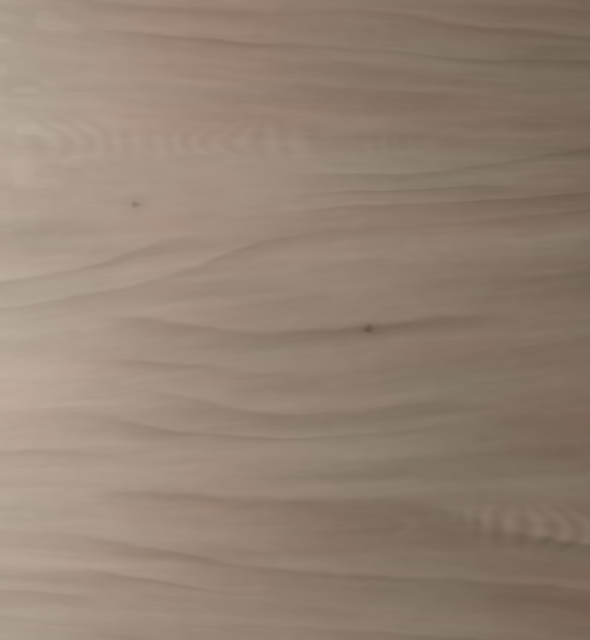
This texture is drawn by a WebGL 1 fragment shader. Its source:

```glsl
precision highp float;
uniform vec2 u_resolution;

float hash(vec2 p) {
  return fract(sin(dot(p, vec2(127.1, 311.7))) * 43758.5453);
}

float noise(vec2 p) {
  vec2 i = floor(p), f = fract(p);
  f = f * f * f * (f * (f * 6.0 - 15.0) + 10.0);
  return mix(mix(hash(i), hash(i + vec2(1.0, 0.0)), f.x),
             mix(hash(i + vec2(0.0, 1.0)), hash(i + 1.0), f.x), f.y);
}

float fbm(vec2 p) {
  float sum = 0.0, amp = 0.5;
  for (int i = 0; i < 4; i++) {
    sum += amp * (noise(p) - 0.5);
    p = p * vec2(1.9, 2.1) + vec2(17.3, 9.1);
    amp *= 0.55;
  }
  return sum;
}

// Bends the plank so that the grain rises and sinks gently
vec2 bendGrain(vec2 p) {
  float slope = 0.09 * sin(p.y * 6.0 - 1.3) + 0.01;
  p.y -= slope * (p.x - 0.45);
  p.y += 0.022 * fbm(p * vec2(4.0, 9.0)) + 0.004 * fbm(p * vec2(22.0, 40.0));
  return p;
}

// Growth lines: a dark crisp edge that fades out to one side
float growthLines(vec2 q) {
  float phase = fract(q.y * 15.0 + 2.2 * noise(q * vec2(1.8, 8.0)));
  float line = phase * phase * smoothstep(1.0, 0.84, phase);
  return line * smoothstep(0.35, 0.8, noise(q * vec2(3.2, 21.0) + 31.0));
}

// Curly figure: short bands across the grain, kept to two rows
float curl(vec2 p) {
  float upper = exp(-pow((p.y - 0.78) / 0.028, 2.0)) * smoothstep(0.85, 0.4, p.x);
  float lower = exp(-pow((p.y - 0.18) / 0.024, 2.0)) * smoothstep(0.52, 0.78, p.x);
  float wave = sin(p.x * 165.0 + 45.0 * abs(p.y - 0.18) + 16.0 * noise(p * vec2(9.0, 22.0)));
  return wave * (0.55 * upper + lower) * smoothstep(0.2, 0.75, noise(p * vec2(13.0, 30.0) + 5.0));
}

// Two small pin knots with a faint halo
float knots(vec2 p) {
  float dark = 0.0;
  for (int i = 0; i < 2; i++) {
    vec2 d = p - mix(vec2(0.212, 0.681), vec2(0.577, 0.486), float(i));
    d += 0.006 * (noise(p * 130.0) - 0.5);
    dark += 0.75 * exp(-dot(d, d) / 0.00003);
    dark += 0.28 * exp(-dot(d * vec2(0.55, 1.0), d * vec2(0.55, 1.0)) / 0.00012);
  }
  return dark;
}

void main() {
  vec2 uv = gl_FragCoord.xy / u_resolution;
  vec2 p = gl_FragCoord.xy / u_resolution.y;
  vec2 q = bendGrain(p);

  // Light falls from the left and weakens to the top and bottom
  float tone = 0.99 - 0.92 * uv.x - 0.16 * uv.x * (1.0 - uv.x);
  tone -= 0.2 * smoothstep(0.72, 1.0, uv.y) * (1.0 - 0.6 * uv.x);
  tone -= 0.13 * smoothstep(0.25, 0.0, uv.y) * (1.0 - uv.x);

  // Broad bands, streaks and fine fibres
  tone += 0.26 * fbm(q * vec2(1.7, 12.0) + 3.0);
  tone += 0.24 * fbm(q * vec2(3.6, 38.0) + 11.0);
  tone += 0.07 * fbm(q * vec2(24.0, 95.0));
  tone += 0.06 * fbm(p * vec2(45.0, 60.0));
  tone += 0.04 - 0.24 * growthLines(q);

  // Pale flecks near the left edge
  float fleck = smoothstep(0.58, 0.85, noise(q * vec2(26.0, 75.0) + 8.0));
  tone += 0.09 * fleck * smoothstep(0.25, 0.0, p.x) * smoothstep(0.6, 0.75, p.y);

  tone += 0.085 * curl(q);
  tone -= 0.42 * knots(p);

  vec3 wood = mix(vec3(0.455, 0.388, 0.332), vec3(0.712, 0.645, 0.592), tone);

  // Patches of pink and of grey
  float blush = fbm(q * vec2(3.0, 11.0) + 23.0) + 0.3 * exp(-pow((uv.x - 0.33) / 0.2, 2.0)) - 0.1;
  wood += blush * vec3(0.032, -0.018, -0.016);
  gl_FragColor = vec4(wood, 1.0);
}
```
